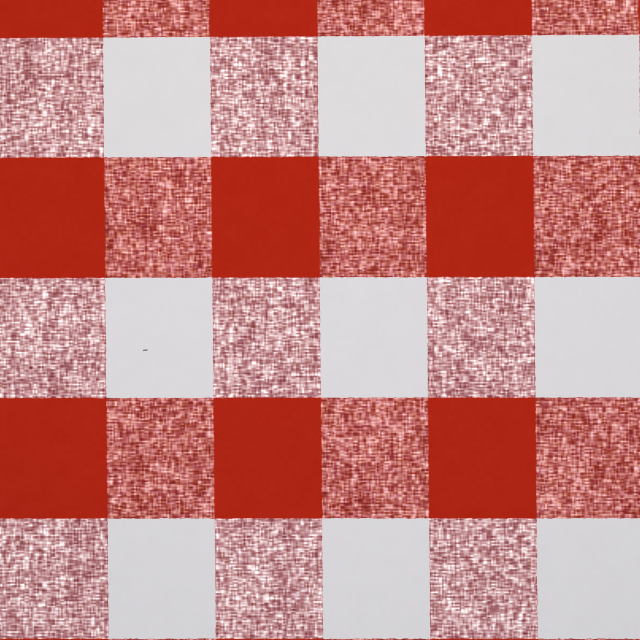
A Shadertoy shader for this pattern:

```glsl
// Red and white gingham: two crossed sets of wide bands make solid red squares,
// plain paper squares and two strengths of printed linen weave between them.
// Fine stretched value noise forms the threads; band edges are barely frayed.

const vec2 CELL = vec2(0.1676, 0.1883);        // width and height of one square
const vec2 FIRST_EDGE = vec2(0.1602, 0.0567);  // first band edges from the top left
const float THREADS = 192.0;                   // threads across the canvas
const float TAU = 6.2831853;

const vec3 PAPER = vec3(0.865, 0.855, 0.86);
const vec3 SOLID_RED = vec3(0.69, 0.148, 0.078);
const vec3 WEAVE_GROUND = vec3(0.86, 0.83, 0.825);
const vec3 INK_ROSE = vec3(0.70, 0.23, 0.29);
const vec3 INK_ORANGE = vec3(0.71, 0.23, 0.15);

float hash(vec2 p) {
    vec3 q = fract(p.xyx * 0.1031);
    q += dot(q, q.yzx + 33.33);
    return fract((q.x + q.y) * q.z);
}

float noise(vec2 p) {
    vec2 i = floor(p), f = fract(p);
    f = f * f * (3.0 - 2.0 * f);
    return mix(mix(hash(i), hash(i + vec2(1, 0)), f.x),
               mix(hash(i + vec2(0, 1)), hash(i + vec2(1, 1)), f.x), f.y);
}

// Ink density of the linen print, centred on zero
float threads(vec2 p) {
    float weft = noise(p * THREADS * vec2(0.75, 2.1)) - 0.5;
    float warp = noise(p * THREADS * vec2(2.1, 0.55) + 91.0) - 0.5;
    float blotch = noise(p * vec2(24, 30) + 37.0) - 0.5;
    float streak = noise(p * vec2(150, 8) + 53.0) - 0.5;
    float wander = 0.6 * noise(p * 40.0);
    float ripple = sin(TAU * (p.y * THREADS + wander));
    return 0.85 * weft + 0.65 * warp + 0.12 * blotch + 0.18 * streak + 0.09 * ripple;
}

// Average of four samples within one pixel
float smoothThreads(vec2 p, float pixel) {
    float sum = 0.0;
    for (int i = 0; i < 4; i++) {
        vec2 corner = vec2(i % 2, i / 2) - 0.5;
        sum += threads(p + 0.5 * pixel * corner);
    }
    return 0.25 * sum;
}

// Thread density changes both the ink coverage and the relief shading
vec3 weave(float level, float thread, float tint) {
    vec3 ink = mix(INK_ROSE, INK_ORANGE, tint);
    float coverage = clamp(level + 0.6 * thread, 0.0, 1.0);
    return mix(WEAVE_GROUND, ink, coverage) * (1.0 - 0.4 * thread);
}

// Signed distance to the edges of alternating bands, positive inside red bands
vec2 bandDistance(vec2 p) {
    float fromTop = 1.0 - p.y;
    vec2 slant = vec2(-0.0095 * fromTop, 0.006 * (p.x - 0.5) * p.y * p.y);
    vec2 cell = (vec2(p.x, fromTop) + slant - FIRST_EDGE) / CELL + 1.0;
    cell.x = max(cell.x, 0.02);  // the leftmost band runs off the canvas
    vec2 t = mod(cell + 0.5, 2.0) - 0.5;
    return (0.5 - abs(t - 0.5)) * CELL;
}

float segmentDistance(vec2 p, vec2 a, vec2 b) {
    vec2 ab = b - a;
    return length(p - a - ab * clamp(dot(p - a, ab) / dot(ab, ab), 0.0, 1.0));
}

void mainImage(out vec4 fragColor, in vec2 fragCoord) {
    float pixel = 1.0 / iResolution.y;
    vec2 p = fragCoord * pixel;

    // Bands with finely frayed edges
    vec2 fray = vec2(noise(p.yx * vec2(230, 25)), noise(p * vec2(230, 25) + 17.0)) - 0.5;
    vec2 edge = bandDistance(p) + 0.0014 * fray;
    vec2 band = smoothstep(-0.7 * pixel, 0.7 * pixel, edge);

    // Printed weave, inked a little more heavily along its borders
    float thread = smoothThreads(p, pixel);
    vec2 border = 1.0 - smoothstep(0.0, 0.002, abs(edge));
    float outline = 0.2 * max(border.x, border.y);
    float hue = noise(p * vec2(150, 220) + 7.0);
    vec3 lightWeave = weave(0.37 + outline, thread, 0.5 * hue);
    vec3 denseWeave = weave(0.70 + outline, thread, 0.3 + 0.7 * hue);

    // Plain squares with faint surface grain
    float grain = noise(p * 150.0) + noise(p * 41.0 + 5.0) - 1.0;
    vec3 paper = PAPER + 0.006 * grain;
    float speck = segmentDistance(p, vec2(0.2245, 0.4525), vec2(0.2295, 0.4532));
    paper = mix(paper, vec3(0.35), 0.8 * (1.0 - smoothstep(0.0, 0.0005 + pixel, speck)));
    vec3 red = SOLID_RED + 0.01 * grain;

    vec3 color = mix(mix(paper, lightWeave, band.x), mix(denseWeave, red, band.x), band.y);

    // Gentle light falloff, cooler toward the bottom
    color *= 0.98 + 0.04 * p.y - 0.05 * dot(p - 0.5, p - 0.5);
    color += vec3(-0.006, -0.002, 0.006) * (1.0 - p.y);
    fragColor = vec4(clamp(color, 0.0, 1.0), 1.0);
}
```
